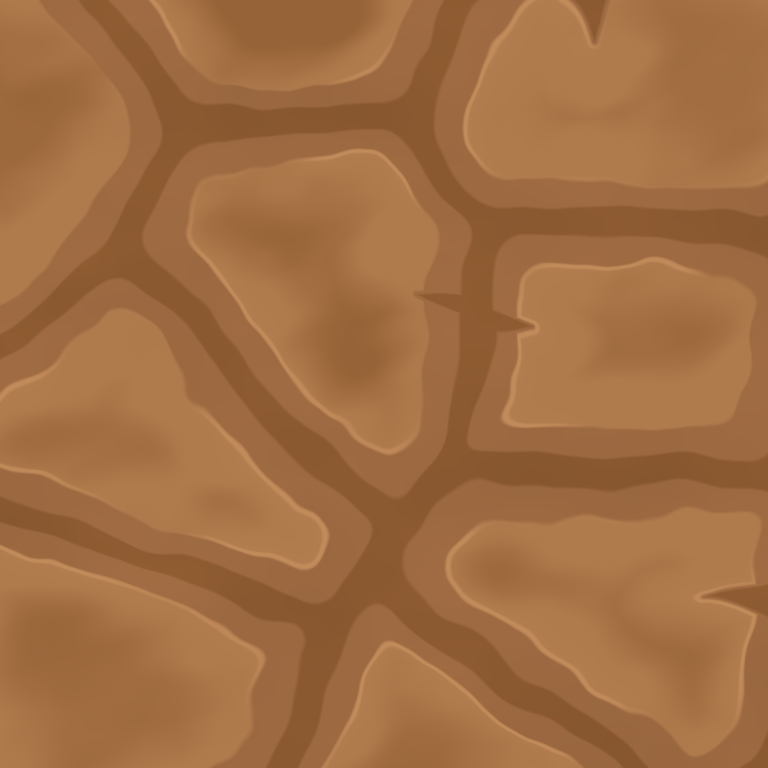
Give the GLSL for this texture, as a three.js fragment shader.

```glsl
// Hand-painted brown paving stones with bevelled rims, lit edges and dark joints.
varying vec2 vUv;

#define STONES 2.4      // stones across the canvas
#define JITTER 0.72     // irregularity of the layout
#define JOINT 0.018     // half width of the joints
#define RIM 0.036       // width of the bevelled rim
#define SOFT 0.0025     // edge softness
#define SEED vec2(7.0, 3.0)
#define JOINT_COLOR vec3(0.545, 0.350, 0.190)
#define RIM_COLOR vec3(0.615, 0.412, 0.255)
#define FACE_LIGHT vec3(0.685, 0.478, 0.298)
#define FACE_DARK vec3(0.590, 0.390, 0.220)
#define EDGE_LIGHT vec3(0.790, 0.570, 0.375)

vec2 hash2(vec2 p) {
  vec3 q = fract(vec3(p.xyx) * vec3(0.1031, 0.1030, 0.0973));
  q += dot(q, q.yzx + 33.33);
  return fract((q.xx + q.yz) * q.zy);
}

float noise(vec2 p) {
  vec2 i = floor(p), f = fract(p);
  f = f * f * (3.0 - 2.0 * f);
  float low = mix(hash2(i).x, hash2(i + vec2(1.0, 0.0)).x, f.x);
  float high = mix(hash2(i + vec2(0.0, 1.0)).x, hash2(i + 1.0).x, f.x);
  return mix(low, high, f.y);
}

float fbm(vec2 p) {
  return 0.55 * noise(p) + 0.3 * noise(p * 2.1 + 11.0) + 0.15 * noise(p * 4.3 + 27.0);
}

float smoothMin(float a, float b, float k) {
  float h = max(k - abs(a - b), 0.0) / k;
  return min(a, b) - 0.25 * k * h * h;
}

vec2 stoneCentre(vec2 cell) {
  return cell + 0.5 + JITTER * (hash2(cell + SEED) - 0.5);
}

// Distance to the stone outline in canvas units; also gives the cell and the offset from its centre.
float stoneBorder(vec2 p, out vec2 cell, out vec2 fromCentre) {
  vec2 base = floor(p);
  float nearest = 100.0;
  for (int y = -1; y <= 1; y++)
  for (int x = -1; x <= 1; x++) {
    vec2 id = base + vec2(x, y);
    vec2 r = p - stoneCentre(id);
    if (dot(r, r) < nearest) {
      nearest = dot(r, r);
      cell = id;
      fromCentre = r;
    }
  }
  vec2 centre = stoneCentre(cell);
  float border = 10.0;
  for (int y = -2; y <= 2; y++)
  for (int x = -2; x <= 2; x++) {
    if (x == 0 && y == 0) continue;
    vec2 toOther = stoneCentre(cell + vec2(x, y)) - centre;
    float d = dot(0.5 * toOther - fromCentre, normalize(toOther));
    border = smoothMin(border, d, 0.07);
  }
  fromCentre /= STONES;
  return border / STONES;
}

// Distance to a wedge-shaped chip cut into some of the stones.
float chip(vec2 q, vec2 cell) {
  vec2 rnd = hash2(cell + 41.0);
  if (rnd.x < 0.5) return 1.0;
  float a = 6.2832 * rnd.y;
  q = vec2(q.x * cos(a) + q.y * sin(a), q.y * cos(a) - q.x * sin(a));
  q.x -= 0.11;
  q.y += 0.2 * q.x;
  return q.x < 0.0 ? length(q) : max(abs(q.y) - 0.03, abs(q.y) - 0.32 * q.x);
}

void main() {
  // Wobbly outlines
  vec2 warp = vec2(fbm(vUv * 5.0 + 3.0), fbm(vUv * 5.0 + 19.0)) - 0.5;
  vec2 p = vUv + 0.075 * warp;
  vec2 cell, q;
  float border = stoneBorder(p * STONES + 0.3, cell, q);
  float notch = chip(q, cell);
  vec2 tone = hash2(cell + 73.0);

  // Outer stone edge and the more ragged edge of the raised face
  float outer = min(border - JOINT + 0.010 * (noise(vUv * 7.0) - 0.5), notch);
  float ragged = 0.028 * (fbm(vUv * 9.0 + 51.0) - 0.5);
  float inner = min(border - JOINT - RIM + ragged, notch - 0.006);

  // Joint and rim
  float grain = fbm(vUv * vec2(5.0, 8.0) + 8.0) - 0.5;
  vec3 joint = JOINT_COLOR * (1.0 + 0.10 * grain);
  vec3 rim = RIM_COLOR * (1.0 + 0.08 * grain);
  vec3 color = mix(joint, rim, smoothstep(-SOFT, SOFT, outer));

  // Face: light margin, darker hollow, broad soft brush marks
  float strokes = fbm(vec2(vUv.x + 0.5 * vUv.y, vUv.y - 0.4 * vUv.x) * vec2(4.0, 7.0) + tone * 9.0);
  float hollow = smoothstep(0.015, 0.115, inner + 0.12 * (strokes - 0.5));
  float shade = hollow * (0.55 + 0.45 * tone.x) + 0.7 * (strokes - 0.5);
  vec3 face = mix(FACE_LIGHT, FACE_DARK, clamp(shade, 0.0, 1.0));
  color = mix(color, face, smoothstep(-SOFT, SOFT, inner));

  // Broken bright line on the face edge, with a faint glow inside it
  float side = 0.25 * dot(normalize(q + 1e-4), vec2(-0.9, 0.3));
  float lit = smoothstep(0.30, 0.62, noise(vUv * 6.0 + 63.0) + side);
  float line = 1.0 - smoothstep(0.0008, 0.0050, abs(inner - 0.001));
  float glow = smoothstep(-SOFT, SOFT, inner) * exp(-max(inner, 0.0) * 70.0);
  color = mix(color, EDGE_LIGHT, lit * (0.75 * line + 0.16 * glow * (1.0 - line)));

  gl_FragColor = vec4(color, 1.0);
}
```
